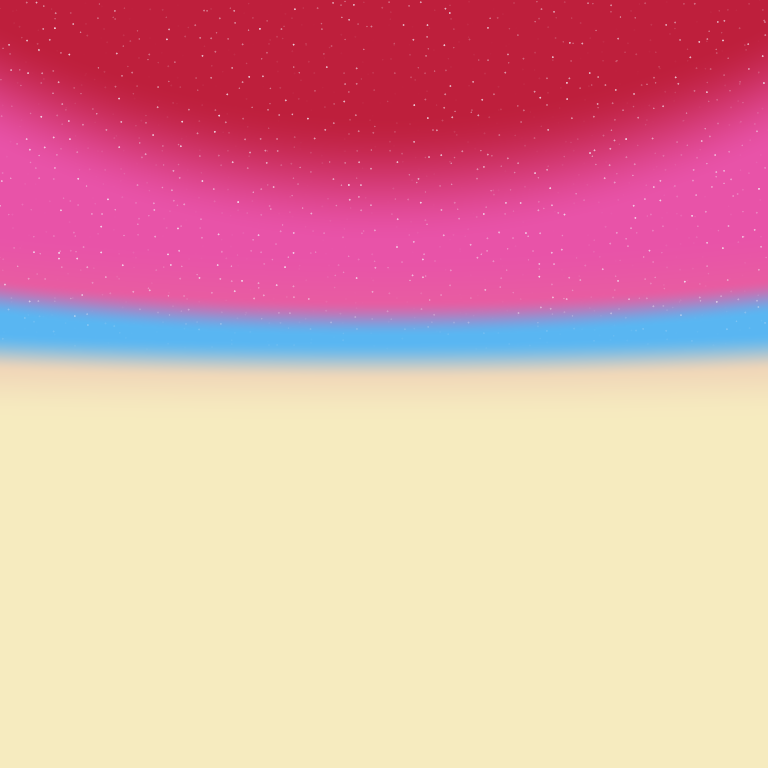
Write a WebGL 2 fragment shader that draws this background.

```glsl
#version 300 es
precision highp float;
// A curved sky of red, pink and blue bands sinking into a flat cream ground.
// Each border is a parabola with its own sag and softness; a jittered hash
// grid scatters fine bright specks that die out at the blue band.

uniform vec2 u_resolution;
out vec4 fragColor;

const vec3 RED   = vec3(0.745, 0.122, 0.235);
const vec3 PINK  = vec3(0.910, 0.325, 0.660);
const vec3 ROSE  = vec3(0.910, 0.365, 0.630);
const vec3 BLUE  = vec3(0.350, 0.715, 0.950);
const vec3 TAN   = vec3(0.935, 0.820, 0.715);
const vec3 CREAM = vec3(0.965, 0.920, 0.750);

float hash(vec2 p) {
    return fract(sin(dot(p, vec2(127.1, 311.7))) * 43758.5453);
}

// 0 below and 1 above a sagging border
float border(vec2 p, float height, float sag, float softness) {
    float dx = p.x - 0.5;
    float d = p.y - height - sag * dx * dx;
    return smoothstep(-softness, softness, d);
}

vec3 bands(vec2 p) {
    vec3 ground = mix(CREAM, TAN, border(p, 0.496, 0.02, 0.045));
    vec3 pink = mix(ROSE, PINK, border(p, 0.630, 0.11, 0.045));
    vec3 color = mix(ground, BLUE, border(p, 0.530, 0.045, 0.025));
    color = mix(color, pink, border(p, 0.585, 0.112, 0.024));
    return mix(color, RED, border(p, 0.766, 0.48, 0.085));
}

// One randomly placed speck per grid cell
float specks(vec2 p, float cells, float radius, float pixel) {
    vec2 cell = floor(p * cells);
    vec2 jitter = vec2(hash(cell), hash(cell + 37.2));
    vec2 center = (cell + 0.1 + 0.8 * jitter) / cells;
    float power = hash(cell + 91.7);
    float dist = length(p - center);
    float dotMask = 1.0 - smoothstep(radius - 0.5 * pixel, radius + 0.5 * pixel, dist);
    return dotMask * power * power;
}

void main() {
    float side = min(u_resolution.x, u_resolution.y);
    vec2 p = gl_FragCoord.xy / u_resolution;
    float pixel = 1.0 / side;
    vec3 color = bands(p);

    // Two layers of specks, fading toward the ground
    float light = specks(p, 48.0, 0.0012, pixel);
    light += 0.6 * specks(p + 0.37, 37.0, 0.0010, pixel);
    light *= smoothstep(0.53, 0.64, p.y);
    color = mix(color, vec3(0.96, 0.93, 0.96), clamp(0.85 * light, 0.0, 1.0));

    fragColor = vec4(color, 1.0);
}
```
